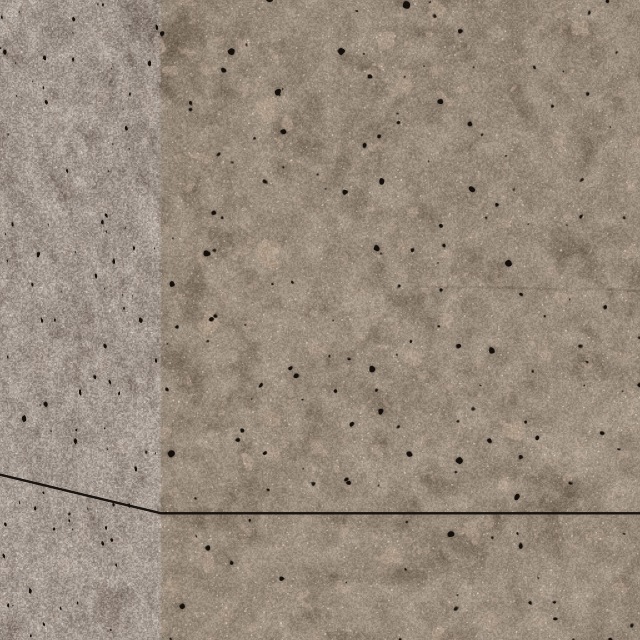
A Shadertoy shader for this texture:

```glsl
// Two faces of a pitted, speckled stone wall meeting at a corner, crossed by a dark joint.

vec2 hash2(vec2 p) {
    vec3 q = fract(vec3(p.xyx) * vec3(0.1031, 0.1030, 0.0973));
    q += dot(q, q.yzx + 33.33);
    return fract((q.xx + q.yz) * q.zy);
}

float noise(vec2 p) {
    vec2 i = floor(p), f = fract(p);
    f = f * f * (3.0 - 2.0 * f);
    float low = mix(hash2(i).x, hash2(i + vec2(1, 0)).x, f.x);
    float high = mix(hash2(i + vec2(0, 1)).x, hash2(i + vec2(1, 1)).x, f.x);
    return mix(low, high, f.y);
}

float fbm(vec2 p) {
    float sum = 0.0, amp = 0.5;
    for (int i = 0; i < 5; i++) {
        sum += amp * noise(p);
        p = mat2(1.6, 1.2, -1.2, 1.6) * p + 17.3;
        amp *= 0.5;
    }
    return sum;
}

vec2 wobble(vec2 p) {
    return vec2(noise(p), noise(p + 40.0)) - 0.5;
}

// Coverage of randomly placed discs, one candidate per grid cell
float scatter(vec2 p, float cells, float density, vec2 radii, float soft, float seed) {
    vec2 home = floor(p * cells);
    float cover = 0.0;
    for (int y = -1; y <= 1; y++)
    for (int x = -1; x <= 1; x++) {
        vec2 cell = home + vec2(x, y);
        vec2 place = hash2(cell + seed);
        vec2 kind = hash2(cell + seed + 71.7);
        float radius = mix(radii.x, radii.y, kind.y * kind.y);
        float d = length(p - (cell + place) / cells) - radius;
        float disc = 1.0 - smoothstep(-soft, soft, d);
        cover = max(cover, disc * step(kind.x, density) * (0.6 + 0.4 * kind.y));
    }
    return cover;
}

void mainImage(out vec4 fragColor, in vec2 fragCoord) {
    vec2 uv = fragCoord / iResolution.y;
    float pixel = 1.0 / iResolution.y;

    // Unfold the receding left face into wall coordinates
    float corner = uv.x - 0.2515;
    float left = 1.0 - smoothstep(-0.002, 0.002, corner);
    vec2 wall = vec2(corner, uv.y);
    if (corner < 0.0) wall = vec2(corner * 1.7, uv.y + 0.24 * corner);

    // Base tones, with shade gathering beside the corner
    vec3 col = mix(vec3(0.603, 0.552, 0.490), vec3(0.638, 0.596, 0.560), left);
    col -= 0.03 * left * smoothstep(0.4, 1.0, uv.y) * smoothstep(-0.25, 0.0, corner);
    col -= 0.03 * (1.0 - left) * exp(-max(corner, 0.0) * 18.0);
    col -= 0.015 * (1.0 - left) * smoothstep(0.5, 1.0, uv.y);

    // Soft clouding, mottling and small brown stains
    float cloud = fbm(wall * 6.0 + 4.0);
    float mottle = fbm(wall * 38.0 + 31.0);
    col += (cloud - 0.48) * 0.04 + (mottle - 0.48) * 0.16;
    float stain = smoothstep(0.55, 0.76, fbm(wall * 21.0 + 52.0));
    col -= stain * vec3(0.075, 0.08, 0.078);

    // Diagonal streaks high on the left face
    float streak = noise(vec2(dot(uv, vec2(0.8, 0.6)) * 55.0, dot(uv, vec2(0.6, -0.8)) * 11.0));
    col += (streak - 0.5) * 0.06 * left * smoothstep(0.35, 0.75, uv.y);

    // Pale aggregate with ragged outlines
    vec2 rough = wall + wobble(wall * 55.0) * 0.018 + wobble(wall * 130.0) * 0.007;
    float stones = scatter(rough, 11.0, 0.48, vec2(0.006, 0.020), 0.0022, 11.0);
    stones = max(stones, 0.85 * scatter(rough, 24.0, 0.42, vec2(0.003, 0.010), 0.0022, 37.0));
    stones = max(stones, 0.75 * scatter(rough, 55.0, 0.38, vec2(0.0015, 0.005), 0.0018, 59.0));
    vec3 stoneColor = mix(vec3(0.690, 0.612, 0.545), vec3(0.690, 0.630, 0.592), left);
    col = mix(col, stoneColor + (mottle - 0.5) * 0.05, stones * mix(0.78, 0.4, left));

    // Fine grain and bright mineral flecks
    float grain = 1.5 * noise(uv * 512.0) + 0.6 * noise(uv * 260.0 + 9.0) - 1.05;
    col += grain * mix(0.088, 0.135, left);
    float fleckSoft = max(0.0008, 0.5 * pixel);
    float flecks = scatter(uv, 125.0, mix(0.3, 0.5, left), vec2(0.0006, 0.0015), fleckSoft, 83.0);
    col += flecks * mix(0.15, 0.12, left);

    // Faint hairline crack on the right
    float crackY = 0.551 - 0.012 * (uv.x - 0.62) + 0.004 * (noise(vec2(uv.x * 18.0, 2.0)) - 0.5);
    float crack = 1.0 - smoothstep(0.0008, 0.0032, abs(uv.y - crackY));
    col -= crack * 0.07 * smoothstep(0.6, 0.74, uv.x) * (0.4 + noise(uv * 35.0));

    // Dark pits with slightly ragged rims, each within a soft brown halo
    vec2 pitted = wall + wobble(wall * 150.0) * 0.003;
    float soft = max(0.0016, pixel);
    float halo = scatter(pitted, 12.0, 0.55, vec2(0.004, 0.008), 0.004, 101.0);
    float pits = scatter(pitted, 12.0, 0.55, vec2(0.0026, 0.0052), soft, 101.0);
    pits = max(pits, 0.85 * scatter(pitted, 21.0, 0.3, vec2(0.0014, 0.0035), soft, 139.0));
    col = mix(col, vec3(0.38, 0.32, 0.27), halo * 0.28);
    col = mix(col, vec3(0.08, 0.06, 0.045), min(pits * 1.4, 1.0));

    // Joint running level on the right and climbing away on the left
    float jointGap = abs(wall.y - 0.198);
    float joint = 1.0 - smoothstep(0.0019 - 0.6 * pixel, 0.0019 + 0.6 * pixel, jointGap);
    col *= 1.0 - 0.06 * exp(-jointGap * 260.0);
    col = mix(col, vec3(0.085, 0.065, 0.05), joint * 0.97);

    fragColor = vec4(clamp(col, 0.0, 1.0), 1.0);
}
```
